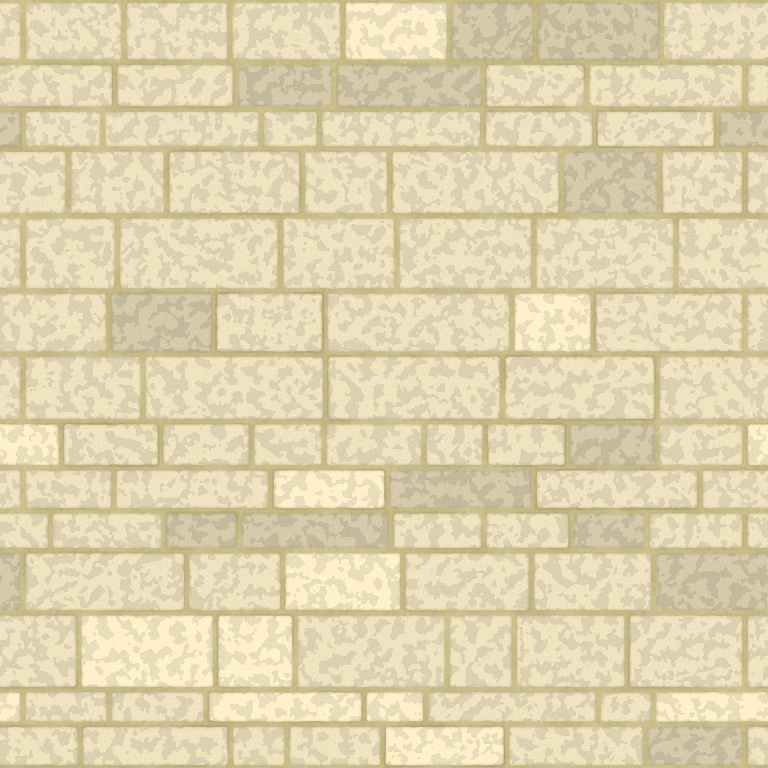
Reproduce this texture procedurally as a Shadertoy shader.

```glsl
// Coursed limestone wall: fourteen courses of uneven height, each split into
// blocks by jittered joints. Blocks are rounded boxes with speckled faces and
// occasional dark or pale stones, set in mortar with uneven shading.

const int COURSES = 14;
// Course edges, measured down from the top of the wall
const float COURSE_EDGE[15] = float[15](0.0, 0.081, 0.142, 0.194, 0.281, 0.379,
    0.461, 0.549, 0.609, 0.665, 0.717, 0.798, 0.898, 0.943, 1.0);
const int BLOCK_COUNT[14] = int[14](7, 6, 7, 7, 6, 6, 5, 9, 6, 8, 6, 7, 7, 7);

const float COURSE_SHIFT = 0.03;    // alternating offset of the first joint
const float JOINT_JITTER = 0.66;    // in mean block widths
const float MORTAR_HALF = 0.0037;
const float CORNER_RADIUS = 0.004;
const float EDGE_WOBBLE = 0.0011;
const float SPECKLE_SCALE = 62.0;
const float SPECKLE_LEVEL = 0.05;
const float DARK_SHARE = 0.17;
const float PALE_SHARE = 0.09;
const float DARK_TINT = 0.89;
const float PALE_TINT = 1.06;

const vec3 STONE = vec3(0.94, 0.89, 0.75);
const vec3 SPECKLE = vec3(0.86, 0.82, 0.69);
const vec3 MORTAR = vec3(0.78, 0.73, 0.52);
const vec3 MORTAR_LIGHT = vec3(0.81, 0.76, 0.56);
const vec3 MORTAR_DARK = vec3(0.69, 0.63, 0.43);

float hash(vec2 p) {
    vec3 q = fract(vec3(p.xyx) * 0.1031);
    q += dot(q, q.yzx + 33.33);
    return fract((q.x + q.y) * q.z);
}

vec2 gradient(vec2 p) {
    return 2.0 * vec2(hash(p), hash(p + vec2(71.0, 37.0))) - 1.0;
}

// Gradient noise, centred on zero
float noise(vec2 p) {
    vec2 i = floor(p), f = fract(p);
    vec2 u = f * f * f * (f * (f * 6.0 - 15.0) + 10.0);
    vec2 e = vec2(1.0, 0.0);
    return mix(
        mix(dot(gradient(i), f), dot(gradient(i + e), f - e), u.x),
        mix(dot(gradient(i + e.yx), f - e.yx), dot(gradient(i + e.xx), f - e.xx), u.x),
        u.y);
}

// Position of a joint along its course; the first and last stay fixed
float jointAt(int i, int count, int course) {
    float jitter = (hash(vec2(float(i) + 3.0, float(course) * 7.0 + 11.0)) - 0.5) * JOINT_JITTER;
    if (i == 0 || i == count) jitter = 0.0;
    return (float(i) + jitter) / float(count);
}

float roundedBox(vec2 p, vec2 halfSize, float radius) {
    vec2 q = abs(p) - halfSize + radius;
    return length(max(q, 0.0)) + min(max(q.x, q.y), 0.0) - radius;
}

vec3 stoneFace(vec2 p, float kind, float depth, float pixel) {
    float n = noise(p * SPECKLE_SCALE) + 0.5 * noise(p * SPECKLE_SCALE * 2.3 + 19.0) - SPECKLE_LEVEL;
    float width = 9.0 * pixel;
    vec3 color = mix(STONE, SPECKLE, smoothstep(-width, width, n));
    color *= 1.0 - 0.025 * (1.0 - smoothstep(0.0, 0.04, abs(n)));   // speckle rim
    color *= 1.0 + 0.04 * noise(p * 300.0);                         // fine grain
    color *= 1.0 - 0.06 * (1.0 - smoothstep(0.0, 0.004, depth));    // worn edge
    float tint = kind < DARK_SHARE ? DARK_TINT : kind > 1.0 - PALE_SHARE ? PALE_TINT : 1.0;
    return color * tint;
}

vec3 mortarColor(vec2 p, float shade, float gap) {
    vec3 color = mix(MORTAR, MORTAR_LIGHT, smoothstep(-0.2, 0.2, noise(p * 24.0 + 5.0)));
    float shadow = shade * (1.0 - 0.6 * smoothstep(0.0, MORTAR_HALF, gap));
    shadow *= smoothstep(-0.35, 0.2, noise(p * 13.0 + 41.0));
    color = mix(color, MORTAR_DARK, shadow);
    return color * (1.0 + 0.06 * noise(p * 170.0));
}

void mainImage(out vec4 fragColor, in vec2 fragCoord) {
    float pixel = 1.0 / iResolution.y;
    vec2 p = fragCoord * pixel;
    float down = 1.0 - p.y;

    // Course holding this point
    int course = 0;
    for (int i = 1; i < COURSES; i++) if (down >= COURSE_EDGE[i]) course = i;
    float top = COURSE_EDGE[course], bottom = COURSE_EDGE[course + 1];

    // Block within the course
    int count = BLOCK_COUNT[course];
    float x = fract(p.x - (course % 2 == 0 ? COURSE_SHIFT : -COURSE_SHIFT));
    int block = 0;
    for (int i = 1; i < count; i++) if (x >= jointAt(i, count, course)) block = i;
    float left = jointAt(block, count, course);
    float right = jointAt(block + 1, count, course);

    // Distance to the slightly uneven block outline
    vec2 local = vec2(x - 0.5 * (left + right), down - 0.5 * (top + bottom));
    vec2 halfSize = 0.5 * vec2(right - left, bottom - top) - MORTAR_HALF;
    float d = roundedBox(local, halfSize, CORNER_RADIUS) + EDGE_WOBBLE * noise(p * 75.0);

    // Per-block variation
    vec2 id = vec2(float(block), float(course));
    float kind = hash(id * 3.0 + 17.0);
    float shade = 0.15 + 0.85 * pow(hash(id * 5.0 + 53.0), 2.0);
    vec2 facePoint = local + 1.0 + 4.0 * vec2(hash(id + 91.0), hash(id + 133.0));

    vec3 face = stoneFace(facePoint, kind, -d, pixel);
    vec3 mortar = mortarColor(p, shade, max(d, 0.0));
    vec3 color = mix(face, mortar, smoothstep(-0.75 * pixel, 0.75 * pixel, d));
    fragColor = vec4(clamp(color, 0.0, 1.0), 1.0);
}
```
